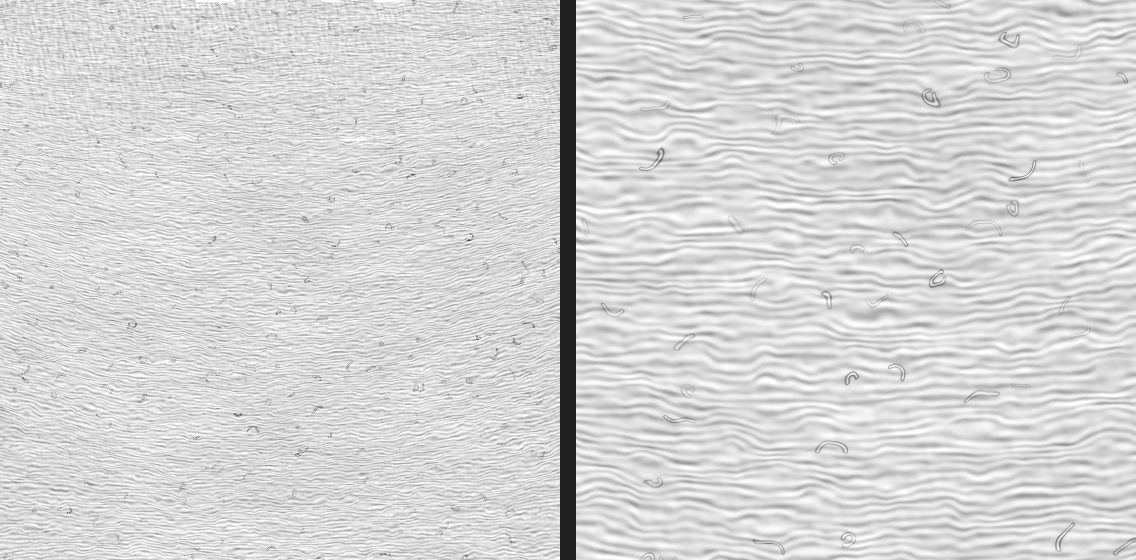
Left: the whole. Right: its middle third, enlarged.
Reproduce this texture procedurally as a Shadertoy shader.

```glsl
// Pale grey fibrous paper: fine wavy horizontal strands with scattered curled hairs.

const vec3 PAPER_TINT = vec3(1.0);
const float PAPER_TONE = 0.858;
const float GRAIN_SKEW = 1.3;        // deepens gaps, flattens highlights
const float STRAND_CONTRAST = 0.088;
const float WISP_CONTRAST = 0.13;
const float CROSS_CONTRAST = 0.10;
const float STREAK_CONTRAST = 0.055;
const float CLOUD_CONTRAST = 0.03;
const float STRAND_COUNT = 180.0;
const vec2 WISP_FREQ = vec2(85.0, 270.0);
const vec2 CROSS_FREQ = vec2(230.0, 100.0);
const float SAG = 0.30;              // bowing of the strands at mid height
const float HAIR_CELLS = 24.0;
const float HAIR_SHARE = 0.68;
const float HAIR_WIDTH = 0.0010;
const float HAIR_SHADE = 0.30;
const float HAIR_GLOW = 0.08;
const float HAIR_SMUDGE = 0.05;
const float TAU = 6.28318;

// Integer hash giving three values in 0..1
vec3 hash3(vec2 cell, uint seed) {
    uvec3 v = uvec3(uvec2(ivec2(cell)), seed) * 1664525u + 1013904223u;
    for (int i = 0; i < 2; i++) {
        v.x += v.y * v.z;
        v.y += v.z * v.x;
        v.z += v.x * v.y;
        v ^= v >> 16u;
    }
    return vec3(v & 0xffffu) / 65535.0;
}

float noise(vec2 p, uint seed) {
    vec2 i = floor(p), f = fract(p);
    f = f * f * (3.0 - 2.0 * f);
    float low = mix(hash3(i, seed).x, hash3(i + vec2(1, 0), seed).x, f.x);
    float high = mix(hash3(i + vec2(0, 1), seed).x, hash3(i + vec2(1, 1), seed).x, f.x);
    return mix(low, high, f.y);
}

// Bend the sheet into shallow bows, then add small waves
vec2 bendStrands(vec2 p) {
    float side = p.x - 0.5;
    float sag = SAG * sin(0.5 * TAU * clamp(p.y, 0.0, 1.0));
    p.y -= sag * side * side;
    p.y += 0.010 * (noise(p * vec2(9.0, 14.0), 1u) - 0.5);
    return p;
}

// Nearly even threads that wander, merge and fade along their length
float strands(vec2 q) {
    float wander = 1.5 * noise(q * vec2(40.0, 72.0), 2u)
                 + 0.5 * noise(q * vec2(110.0, 120.0), 3u);
    float depth = mix(0.25, 1.4, noise(q * vec2(60.0, 190.0), 4u));
    return depth * cos(TAU * (q.y * STRAND_COUNT + wander));
}

// Signed grain around zero; cross strands show in the upper part
float grainTone(vec2 p, vec2 bent) {
    vec2 w = bent * WISP_FREQ;
    float wisps = noise(w, 5u) - noise(w + vec2(0.0, 1.0), 5u);
    vec2 c = (p + vec2(0.25 * p.y, 0.0)) * CROSS_FREQ;
    float crossing = noise(c, 6u) - noise(c + vec2(1.0, 0.0), 6u);
    float upper = smoothstep(0.62, 0.95, p.y) * noise(p * 5.0, 7u);
    return STRAND_CONTRAST * (1.0 - 0.4 * upper) * strands(bent)
         + WISP_CONTRAST * wisps
         + CROSS_CONTRAST * (0.25 + upper) * crossing;
}

float arcDistance(vec2 q, float radius, float halfAngle) {
    vec2 end = vec2(sin(halfAngle), cos(halfAngle));
    q.y += radius;
    q.x = abs(q.x);
    return end.y * q.x > end.x * q.y ? length(q - end * radius)
                                     : abs(length(q) - radius);
}

// Kinked hairs: light core, dark edges of uneven weight, faint shadow
float hairTone(vec2 p, float pixel) {
    float tone = 0.0;
    float weight = mix(0.35, 1.25, noise(p * 190.0, 8u));
    vec2 home = floor(p * HAIR_CELLS);
    p += 0.007 * (vec2(noise(p * 95.0, 9u), noise(p * 95.0, 10u)) - 0.5);
    for (int y = -1; y <= 1; y++)
    for (int x = -1; x <= 1; x++) {
        vec2 cell = home + vec2(x, y);
        vec3 place = hash3(cell, 11u), shape = hash3(cell, 12u);
        if (place.z > HAIR_SHARE) continue;
        vec2 q = p - (cell + place.xy) / HAIR_CELLS;
        float angle = (shape.x - 0.5) * 2.2 + (place.x > 0.5 ? 0.0 : 0.5 * TAU);
        q *= mat2(cos(angle), -sin(angle), sin(angle), cos(angle));
        float radius = mix(0.0028, 0.022, shape.y * shape.y);
        float reach = mix(0.004, 0.012, shape.z);
        float d = arcDistance(q, radius, min(reach / radius, 2.5));
        float soft = HAIR_WIDTH * 0.65 + pixel * 0.35;
        float core = 1.0 - smoothstep(0.0, soft, d);
        float edge = 1.0 - smoothstep(0.0, soft, abs(d - HAIR_WIDTH));
        float smudge = 1.0 - smoothstep(0.0, 0.004, d);
        float strength = mix(0.2, 1.0, hash3(cell, 13u).x);
        tone += strength * (HAIR_GLOW * core - HAIR_SHADE * weight * edge
                            - HAIR_SMUDGE * smudge);
    }
    return max(tone, -0.36);
}

// Sparse bare slits along two rows
float bareSlits(vec2 p) {
    float row = min(abs(p.y - 0.755 - 0.012 * (noise(p * 12.0, 14u) - 0.5)),
                    abs(p.y - 0.998));
    float gaps = smoothstep(0.62, 0.75, noise(vec2(p.x * 22.0, p.y * 4.0), 15u));
    float middle = 1.0 - smoothstep(0.18, 0.30, abs(p.x - 0.52));
    return gaps * middle * (1.0 - smoothstep(0.001, 0.0035, row));
}

void mainImage(out vec4 fragColor, in vec2 fragCoord) {
    vec2 p = fragCoord / iResolution.y;
    vec2 bent = bendStrands(p);
    float grain = grainTone(p, bent);
    float tone = PAPER_TONE + grain - GRAIN_SKEW * grain * grain;

    // Broader streaks and soft clouds
    tone += STREAK_CONTRAST * (noise(bent * vec2(16.0, 85.0), 16u) - 0.5);
    tone += CLOUD_CONTRAST * (noise(p * vec2(4.0, 7.0), 17u) - 0.5);

    tone += hairTone(p, 1.0 / iResolution.y);
    tone = mix(tone, 0.99, bareSlits(p));
    fragColor = vec4(PAPER_TINT * clamp(tone, 0.0, 1.0), 1.0);
}
```
